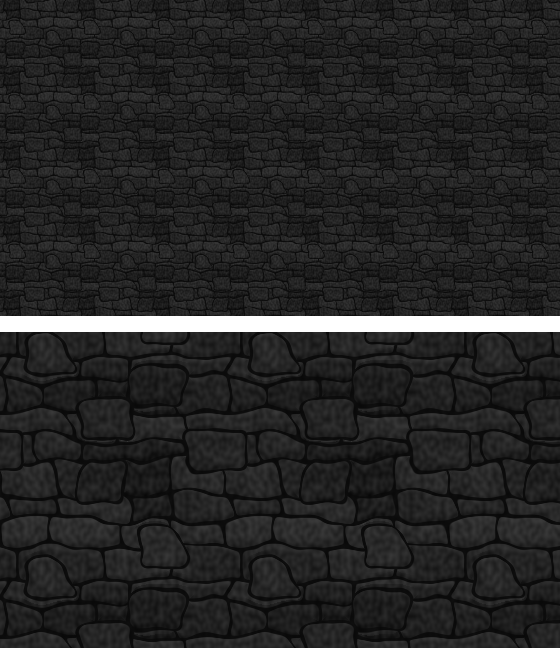
Top, the full canvas; bottom, a detail of the centre.
Give the GLSL for this texture, as a WebGL 1 fragment shader.

```glsl
precision highp float;
// Dark dry-stone wall: one square tile repeated 7.5 times across, from the top left.
// Wandering courses are split by tilted joints, then larger boulders cut into them.
// Stones get a lip lit from above and gradient-noise grain; all hashes wrap per tile.

uniform vec2 u_resolution;

const float TILES_ACROSS = 7.5;
const float COURSES = 8.0;            // rows of stones in one tile
const int BOULDERS = 6;
const float JOINT = 0.0065;           // half width of a joint, in tiles
const float BEVEL = 0.03;             // reach of the edge shading, in tiles
const float SHARPNESS = 130.0;        // higher values give squarer corners
const vec3 JOINT_COLOR = vec3(0.045);
const vec3 DARK_STONE = vec3(0.112);
const vec3 LIGHT_STONE = vec3(0.164);

vec2 hash2(vec2 p) {
  vec2 q = vec2(dot(p, vec2(127.1, 311.7)), dot(p, vec2(269.5, 183.3)));
  return fract(sin(q) * 43758.55);
}

float gradientDot(vec2 cell, vec2 offset, vec2 period) {
  float angle = 6.2832 * hash2(mod(cell, period) + 17.0).x;
  return dot(vec2(cos(angle), sin(angle)), offset);
}

// Gradient noise over a tile, wrapping after `period` lattice cells
float tileNoise(vec2 tile, vec2 period) {
  vec2 p = tile * period;
  vec2 i = floor(p);
  vec2 f = p - i;
  vec2 u = f * f * f * (f * (f * 6.0 - 15.0) + 10.0);
  vec2 e = vec2(1.0, 0.0);
  float low = mix(gradientDot(i, f, period),
                  gradientDot(i + e.xy, f - e.xy, period), u.x);
  float high = mix(gradientDot(i + e.yx, f - e.yx, period),
                   gradientDot(i + e.xx, f - e.xx, period), u.x);
  return mix(low, high, u.y);
}

// Height of the bed below course k, in courses
float bedHeight(float k, float x) {
  float wander = tileNoise(vec2(x, (k + 0.5) / COURSES), vec2(5.0, COURSES));
  return k + 0.35 * (hash2(vec2(mod(k, COURSES), 5.0)).x - 0.5) + 0.45 * wander;
}

// Position of upright joint k in a course of `count` stones; v is the height in it
float jointPosition(float k, float course, float count, float v) {
  vec2 h = hash2(vec2(mod(k, count), course + 31.0)) - 0.5;
  return k + 0.45 * h.x + 0.3 * h.y * (v - 0.5);
}

// x: distance to the joint in tiles, y: upward facing of that edge, z: stone tone
vec3 courseField(vec2 tile) {
  float y = tile.y * COURSES;
  float row = floor(y);
  row += step(bedHeight(row + 1.0, tile.x), y) - step(y, bedHeight(row, tile.x));
  float course = mod(row, COURSES);
  vec2 h = hash2(vec2(course, 11.0));
  float count = 3.0 + step(0.45, h.x);
  float x = tile.x * count + h.y;
  float v = y - row;
  float k = floor(x);
  k += step(jointPosition(k + 1.0, course, count, v), x)
     - step(x, jointPosition(k, course, count, v));
  float below = (y - bedHeight(row, tile.x)) / COURSES;
  float above = (bedHeight(row + 1.0, tile.x) - y) / COURSES;
  float left = (x - jointPosition(k, course, count, v)) / count;
  float right = (jointPosition(k + 1.0, course, count, v) - x) / count;
  vec4 weight = exp(-SHARPNESS * vec4(below, above, left, right));
  float total = dot(weight, vec4(1.0));
  float tone = hash2(vec2(mod(k, count), course + 57.0)).x;
  return vec3(-log(total) / SHARPNESS, (weight.y - weight.x) / total, tone);
}

// Lays one tapered, rounded boulder over the stones around it
vec3 addBoulder(vec3 stone, vec2 tile, float index) {
  vec2 h = hash2(vec2(index, 91.0));
  vec2 center = fract(index * vec2(0.7549, 0.5698) + vec2(0.2, 0.35));
  vec2 q = fract(tile - center + 0.5) - 0.5;
  vec2 size = mix(vec2(0.085, 0.095), vec2(0.16, 0.085), h.x);
  q.x += (h.y - 0.5) * 0.5 * q.y;
  size.x *= 1.0 + (h.x - 0.5) * 5.0 * q.y;
  float corner = 0.045;
  vec2 a = abs(q) - size + corner;
  float d = length(max(a, 0.0)) + min(max(a.x, a.y), 0.0) - corner;
  float facing = sign(q.y) * smoothstep(-0.03, 0.03, a.y - a.x);
  if (d < 0.0) return vec3(-d, facing, h.y);
  return d < stone.x ? vec3(d, -facing, stone.z) : stone;
}

void main() {
  float tileSize = u_resolution.x / TILES_ACROSS;
  vec2 tile = (gl_FragCoord.xy - vec2(0.0, u_resolution.y)) / tileSize;
  float pixel = 1.0 / tileSize;

  // Bend the outlines, then lay the stones
  vec2 bend = vec2(tileNoise(tile, vec2(9.0)), tileNoise(tile + 0.37, vec2(8.0, 11.0)));
  vec2 bent = tile + bend * vec2(0.03, 0.022);
  vec3 stone = courseField(bent);
  for (int i = 0; i < BOULDERS; i++) stone = addBoulder(stone, bent, float(i));

  // Stone face: individual tone, broad stains, mottling and fine pitting
  float stain = tileNoise(tile + 0.13, vec2(2.0, 3.0));
  float mottling = tileNoise(tile, vec2(13.0, 15.0));
  float grain = tileNoise(tile + 0.21, vec2(43.0, 33.0));
  vec3 color = mix(DARK_STONE, LIGHT_STONE, stone.z);
  color += 0.03 * stain + 0.03 * mottling + 0.075 * grain;

  // Bevel: bright upper lip, shaded underside
  float joint = JOINT * (1.0 + 0.8 * mottling);
  float lip = 1.0 - smoothstep(joint, joint + BEVEL, stone.x);
  color += lip * (0.03 * stone.y - 0.004);

  float face = smoothstep(joint - 0.6 * pixel, joint + 0.6 * pixel, stone.x);
  color = mix(JOINT_COLOR + 0.02 * grain, color, face);
  gl_FragColor = vec4(clamp(color, 0.0, 1.0), 1.0);
}
```
